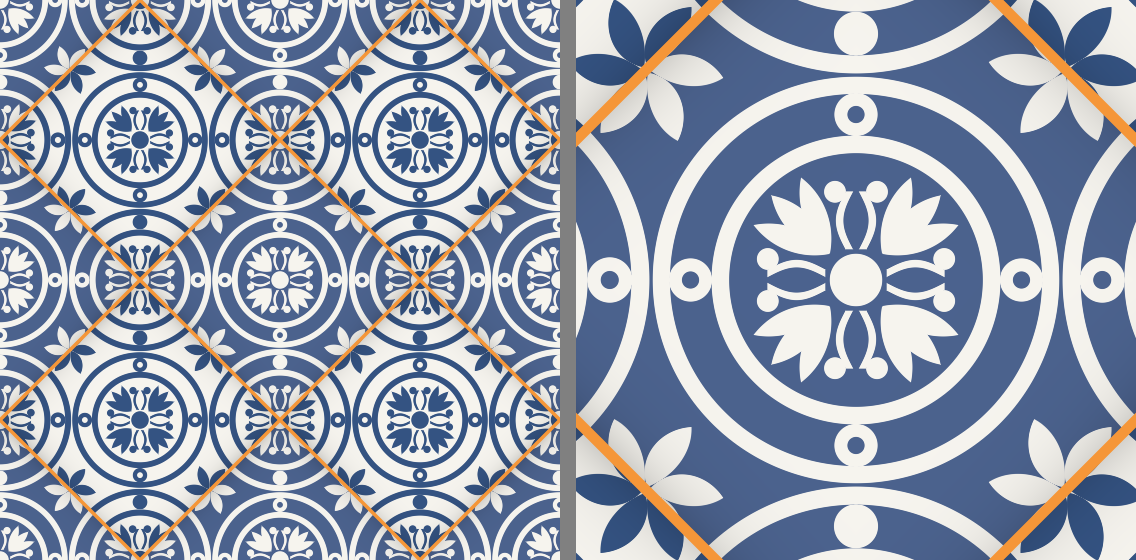
Left, the full canvas; right, a detail of the centre.
Reproduce this pattern procedurally as a Shadertoy shader.

```glsl
// Diagonal checker of blue and cream tiles with counterchanged ring medallions, six-petal flowers and orange joints.

const float PI = 3.14159265;
const float CELLS = 4.0;          // medallions across and down; even, so the canvas wraps
const float VERTEX_SCALE = 1.05;  // medallions on joint crossings are slightly larger
const vec3 CREAM = vec3(0.965, 0.957, 0.935);
const vec3 INK_BLUE = vec3(0.205, 0.325, 0.51);
const vec3 GLAZE_BLUE = vec3(0.295, 0.385, 0.555);
const vec3 JOINT_ORANGE = vec3(0.96, 0.59, 0.22);

float disc(vec2 p, float radius) {
    return length(p) - radius;
}

float ring(vec2 p, float radius, float halfWidth) {
    return abs(length(p) - radius) - halfWidth;
}

// Pointed leaf from a to b, made of two crossing circles
float leaf(vec2 p, vec2 a, vec2 b, float halfWidth) {
    vec2 axis = normalize(b - a);
    float halfLength = 0.5 * length(b - a);
    vec2 q = p - 0.5 * (a + b);
    q = abs(vec2(dot(q, axis), axis.x * q.y - axis.y * q.x));
    float radius = (halfLength * halfLength + halfWidth * halfWidth) / (2.0 * halfWidth);
    return length(q + vec2(0.0, radius - halfWidth)) - radius;
}

// Four tulips on the diagonals, four pairs of curls on the axes
float rosette(vec2 p) {
    vec2 q = abs(p);
    q = vec2(max(q.x, q.y), min(q.x, q.y));
    vec2 diagonal = vec2(q.x + q.y, q.x - q.y) * sqrt(0.5);

    float tulip = min(leaf(diagonal, vec2(0.09, 0.0), vec2(0.285, 0.0), 0.03),
                      leaf(diagonal, vec2(0.088, 0.0), vec2(0.265, 0.08), 0.028));
    float along = clamp((q.x - 0.073) / 0.137, 0.0, 1.0);
    float stem = abs(q.y - 0.016 - 0.023 * sin(PI * along)) - 0.009;
    stem = max(stem, abs(q.x - 0.142) - 0.069);
    float curl = min(stem, disc(q - vec2(0.21, 0.05), 0.026));
    return min(min(tulip, curl), disc(p, 0.0625));
}

// Two rings joined by beads; upright beads are solid when filled is true
float medallion(vec2 p, bool filled) {
    float rings = min(ring(p, 0.4635, 0.0205), ring(p, 0.323, 0.021));
    vec2 q = abs(p);
    bool upright = q.y > q.x;
    vec2 bead = (upright ? q.yx : q) - vec2(0.394, 0.0);
    float beads = upright && filled ? disc(bead, 0.05) : ring(bead, 0.036, 0.0155);
    return min(min(rings, beads), rosette(p));
}

// Union of the medallions on the four corners of a mirrored cell
float medallions(vec2 p) {
    vec2 q = abs(mod(p + 1.0, 2.0) - 1.0);
    float d = 1.0;
    for (int i = 0; i < 4; i++) {
        vec2 corner = vec2(i % 2, i / 2);
        bool onVertex = corner.x != corner.y;
        float size = onVertex ? VERTEX_SCALE : 1.0;
        d = min(d, medallion((q - corner) / size, onVertex) * size);
    }
    return d;
}

// Six slightly swirled petals
float flower(vec2 p) {
    float r = length(p);
    float sector = PI / 3.0;
    float angle = atan(p.y, p.x) + 1.2 * (r - 0.1);
    angle = mod(angle + 0.5 * sector, sector) - 0.5 * sector;
    vec2 q = r * vec2(cos(angle), sin(angle));
    return leaf(q, vec2(0.008, 0.0), vec2(0.185, 0.0), 0.037);
}

// Distance to the diagonal joints, where x + y or x - y is odd
float jointDistance(vec2 p) {
    vec2 d = abs(mod(vec2(p.x + p.y, p.x - p.y), 2.0) - 1.0);
    return min(d.x, d.y) * sqrt(0.5);
}

float coverage(float d, float pixel) {
    return smoothstep(0.6 * pixel, -0.6 * pixel, d);
}

void mainImage(out vec4 fragColor, in vec2 fragCoord) {
    vec2 p = CELLS * fragCoord / iResolution.xy;
    float pixel = CELLS / min(iResolution.x, iResolution.y);

    // Counterchanged tile colours
    bool blueTile = cos(PI * p.x) + cos(PI * p.y) > 0.0;
    vec3 ground = blueTile ? GLAZE_BLUE : CREAM;
    vec3 ink = blueTile ? CREAM : INK_BLUE;
    float motif = min(medallions(p), flower(fract(p) - 0.5));
    vec3 color = mix(ground, ink, coverage(motif, pixel));

    // Soft uneven shade beside the joints
    float joint = jointDistance(p);
    float unevenness = 0.8 + 0.2 * sin(PI * p.x + 2.0 * sin(PI * p.y));
    color *= 1.0 - 0.2 * unevenness * exp(-joint / 0.07);

    color = mix(color, JOINT_ORANGE, coverage(joint - 0.0125, pixel));
    fragColor = vec4(color, 1.0);
}
```
